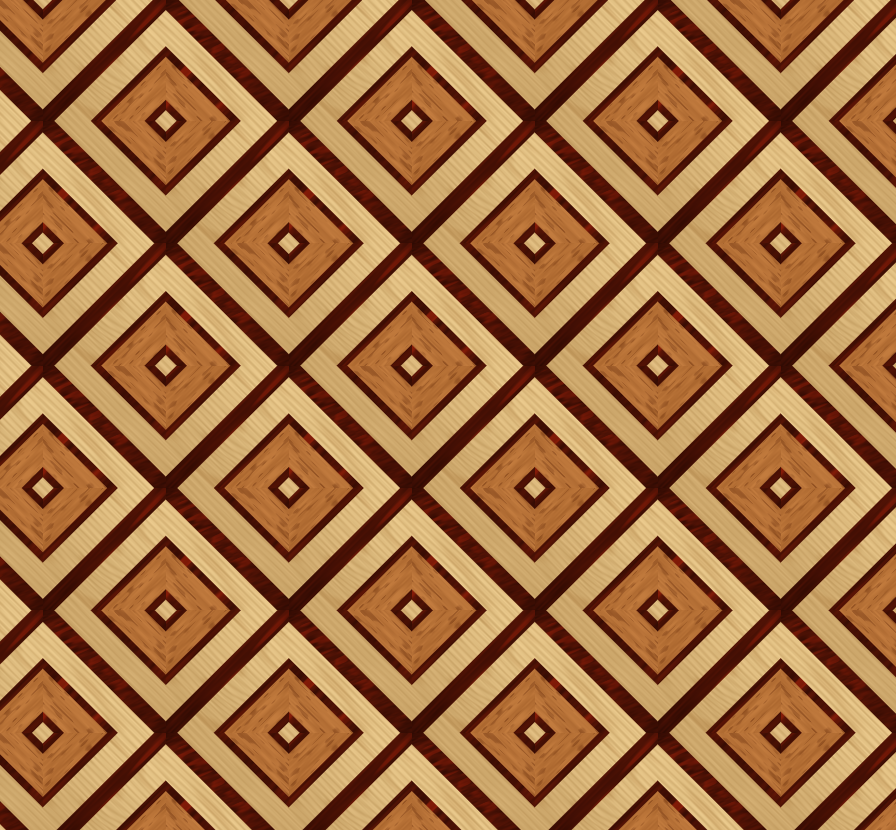
A WebGL 1 fragment shader for this pattern:

```glsl
precision highp float;
// Inlaid wood parquet: maple diamonds with bamboo centres, framed by rosewood straps.

uniform vec2 u_resolution;

const vec2 REPEATS = vec2(3.643, 3.661);       // tile diagonals per canvas width
const vec2 FIRST_CENTRE = vec2(0.674, -0.494); // measured from the top left corner

// Half sizes of the nested diamonds, as a share of the tile diagonal
const float MAPLE_EDGE = 0.453;
const float FRAME_EDGE = 0.305;
const float BAMBOO_EDGE = 0.262;
const float RING_EDGE = 0.086;
const float CORE_EDGE = 0.044;

float hash(vec2 p) {
  return fract(sin(dot(p, vec2(127.1, 311.7))) * 43758.5453);
}

float noise(vec2 p) {
  vec2 i = floor(p);
  vec2 f = fract(p);
  f = f * f * (3.0 - 2.0 * f);
  float low = mix(hash(i), hash(i + vec2(1.0, 0.0)), f.x);
  float high = mix(hash(i + vec2(0.0, 1.0)), hash(i + vec2(1.0, 1.0)), f.x);
  return mix(low, high, f.y);
}

// Coverage of a shape whose edge lies at the given distance
float inside(float d, float edge, float pixel) {
  return clamp((edge - d) / pixel + 0.5, 0.0, 1.0);
}

// Pale wood with its grain along the y axis, darker towards negative x
vec3 maple(vec2 p) {
  float light = smoothstep(-0.35, 0.36, p.x);
  vec3 colour = mix(vec3(0.795, 0.65, 0.415), vec3(0.885, 0.755, 0.515), light);
  // Growth rings bend into an arch near the middle of one end
  float arch = 0.05 * exp(-90.0 * (p.x + 0.08) * (p.x + 0.08)) * smoothstep(0.2, 0.45, p.y);
  float warp = 0.035 * noise(vec2(p.x * 5.0, p.y * 3.0));
  float rings = 0.5 + 0.5 * sin(188.0 * (p.x + warp + arch));
  float fibre = noise(vec2(p.x * 130.0, p.y * 7.0)) - 0.5;
  float streak = smoothstep(0.6, 0.9, noise(vec2(p.x * 24.0, p.y * 4.0) + 31.0));
  colour -= vec3(0.075, 0.085, 0.085) * rings * rings * mix(0.5, 0.9, light);
  colour -= vec3(0.05, 0.065, 0.065) * streak;
  return colour + 0.045 * fibre + 0.02;
}

// Strips mitred on the tile diagonals, with the grain parallel to each side
vec3 bamboo(vec2 p) {
  vec2 q = abs(p);
  bool onX = q.x > q.y;
  float across = onX ? p.x : p.y;
  float along = onX ? p.y : p.x;
  float seed = onX ? 5.0 : 47.0;
  float broad = noise(vec2(across * 42.0, along * 5.0) + seed);
  float fine = noise(vec2(across * 115.0, along * 11.0) + seed);
  float pores = smoothstep(0.66, 0.9, noise(vec2(across * 90.0, along * 16.0) + seed + 9.0));
  vec3 colour = mix(vec3(0.65, 0.385, 0.17), vec3(0.78, 0.5, 0.255), 0.55 * broad + 0.45 * fine);
  return colour - vec3(0.11, 0.095, 0.06) * pores + (onX ? 0.008 : -0.004);
}

// Dark wood; scale sets the grain frequency on each axis, red the strength of its flecks
vec3 rosewood(vec2 p, vec2 scale, float red) {
  float broad = noise(p * scale);
  float fine = noise(p * scale * 2.1 + 17.0);
  float fleck = smoothstep(0.6, 0.85, noise(p * scale * 0.9 + 71.0));
  vec3 colour = mix(vec3(0.19, 0.04, 0.008), vec3(0.37, 0.085, 0.025), 0.6 * broad + 0.4 * fine);
  return colour + vec3(0.2, 0.035, 0.01) * fleck * red;
}

// Grain runs along x: short chips across one strap, long streaks down the other
vec3 straps(vec2 p, vec2 wrapped) {
  vec2 reach = abs(p);
  vec2 chipPoint = vec2(wrapped.x, p.y + 0.4 * wrapped.x);
  vec3 chips = rosewood(chipPoint, vec2(13.0, 48.0), 0.65);
  vec3 streaks = rosewood(vec2(p.x, wrapped.y), vec2(3.0, 46.0), 0.7);
  float crossing = smoothstep(0.4, 0.5, min(reach.x, reach.y));
  return mix(chips, streaks, step(reach.x, reach.y)) * (1.0 - 0.2 * crossing);
}

// Borders of the inner diamonds, reddest on the side facing positive x
vec3 frame(vec2 p) {
  vec2 q = abs(p);
  if (q.x > q.y) {
    float red = p.x > 0.0 ? 1.0 : 0.12;
    return rosewood(p + 3.0, vec2(8.0, 34.0), red);
  }
  return rosewood(p + 8.0, vec2(4.0, 52.0), 0.25);
}

void main() {
  // Turn the canvas so that the tiles sit on an upright unit grid
  vec2 canvas = (gl_FragCoord.xy - vec2(0.0, u_resolution.y)) / u_resolution.x;
  vec2 p = canvas * REPEATS - FIRST_CENTRE;
  vec2 grid = vec2(p.x + p.y, p.y - p.x);
  vec2 tile = fract(grid + 0.5) - 0.5;
  float d = max(abs(tile.x), abs(tile.y));
  float pixel = 1.414 * REPEATS.x / u_resolution.x;

  // Layer the inlays from the straps inwards
  vec3 pale = maple(tile);
  vec3 border = frame(tile);
  vec3 colour = straps(tile, fract(grid));
  colour = mix(colour, pale, inside(d, MAPLE_EDGE, pixel));
  colour = mix(colour, border, inside(d, FRAME_EDGE, pixel));
  colour = mix(colour, bamboo(tile), inside(d, BAMBOO_EDGE, pixel));
  colour = mix(colour, border, inside(d, RING_EDGE, pixel));
  colour = mix(colour, pale + 0.02, inside(d, CORE_EDGE, pixel));
  gl_FragColor = vec4(colour, 1.0);
}
```
